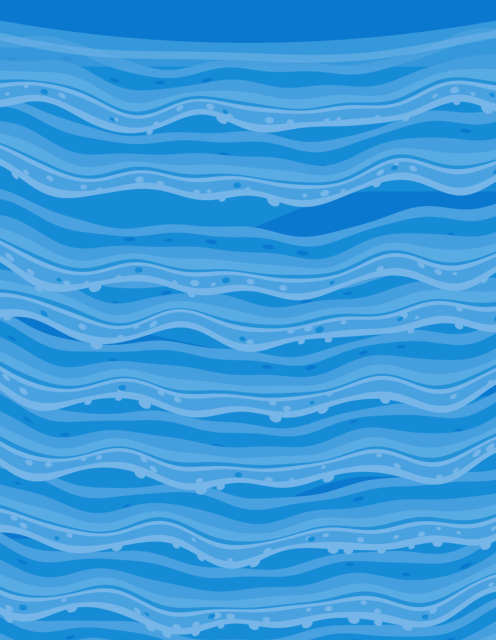
This texture is drawn by a WebGL 1 fragment shader. Its source:

```glsl
precision highp float;
// Flat stylised sea: overlapping sheets of wavy blue bands that end in foam.
// Every band edge is a bow plus layered sines; sheets are painted bottom up,
// then dotted with bubbles and dark flecks from a one-dimensional cell noise.
uniform vec2 u_resolution;

#define PITCH 0.1115
#define FIRST_CREST 0.199
#define BOW 0.034
#define RIPPLE 0.0095
#define SWELL 0.0100
#define SHEET_HEIGHT 0.097
#define DEEP vec3(0.04, 0.47, 0.81)
#define WATER vec3(0.09, 0.55, 0.84)
#define LIGHT vec3(0.27, 0.62, 0.87)
#define PALE vec3(0.35, 0.67, 0.89)
#define FOAM vec3(0.46, 0.71, 0.91)

float hash(vec2 p) {
  return fract(sin(dot(p, vec2(41.3, 289.1))) * 4357.5);
}

// Antialiased step: 1 where d is positive.
float cover(float d) {
  float px = 0.8 / u_resolution.y;
  return smoothstep(-px, px, d);
}

// Squared distance from the middle column, 1 at both sides.
float sideways(float x) {
  float s = 2.0 * x * u_resolution.y / u_resolution.x - 1.0;
  return s * s;
}

float crest(float k) {
  return FIRST_CREST + PITCH * k + 0.036 * exp(-4.0 * (k - 2.0) * (k - 2.0));
}

// Depth of the band edge lying h above the foam line of sheet k.
float edge(float x, float k, float h) {
  float b = sideways(x);
  float rise = h / SHEET_HEIGHT;
  float phase = 3.4 * (1.0 - step(0.5, mod(k, 3.0))) + 0.25 * k - 1.4;
  float ripple = RIPPLE * (1.0 - 0.75 * rise) * sin(30.0 * x + phase - 0.8 * rise);
  float swell = SWELL * sin(20.0 * x + phase * 1.6 + 0.9 - 1.3 * rise);
  float detail = 0.0022 * sin(47.0 * x + phase + 60.0 * h);
  return crest(k) - h * (1.0 + 0.18 * b) - BOW * b + ripple + swell + detail;
}

// One jittered oval per cell along x; share is the chance that it exists.
float spots(vec2 q, float cell, vec2 radius, float jitter, float share, float seed) {
  float id = floor(q.x / cell);
  vec2 key = vec2(id, seed);
  vec2 center = vec2((id + 0.25 + 0.5 * hash(key)) * cell,
                     jitter * (hash(key + 3.7) - 0.5));
  vec2 r = radius * (0.55 + 0.6 * hash(key + 8.1));
  float d = length((q - center) / r);
  return cover((1.0 - d) * r.y) * step(hash(key + 5.3), share);
}

// Water behind the sheets, with deep patches on alternating sides.
vec3 backdrop(float x, float t) {
  vec3 c = WATER;
  for (int i = 0; i < 3; i++) {
    float k = 1.0 + 2.0 * float(i);
    float side = mod(float(i), 2.0);
    float slope = mix(1.0 - smoothstep(0.28, 0.58, x), smoothstep(0.0, 0.6, x), side);
    float top = crest(k) - 0.012 - 0.028 * side + 0.085 * slope;
    c = mix(c, DEEP, cover(t - top) * cover(crest(k) + 0.085 - t));
  }
  return c;
}

vec3 paintSheet(vec3 behind, float x, float t, float k) {
  float foot = edge(x, k, 0.0);
  vec3 veil = mix(LIGHT, PALE, 0.25);
  vec3 c = veil;
  c = mix(c, WATER, cover(t - edge(x, k, 0.083)));
  vec2 fleck = vec2(x, t - edge(x, k, 0.070));
  c = mix(c, DEEP, spots(fleck, 0.075, vec2(0.009, 0.0034), 0.016, 0.5, k));
  c = mix(c, LIGHT, cover(t - edge(x, k, 0.063)));
  c = mix(c, PALE, cover(t - edge(x, k, 0.047)));
  float lineTop = edge(x, k, 0.0345) + 0.0018 * sin(17.0 * x + k);
  c = mix(c, mix(WATER, LIGHT, 0.3), cover(t - lineTop));
  c = mix(c, FOAM, cover(t - edge(x, k, 0.030)));
  c = mix(c, veil, cover(t - edge(x, k, 0.0245)));
  vec2 froth = vec2(x, t - edge(x, k, 0.0165));
  c = mix(c, FOAM, spots(froth, 0.029, vec2(0.006, 0.0045), 0.014, 0.5, k + 20.0));
  c = mix(c, WATER, spots(froth, 0.14, vec2(0.006, 0.0045), 0.006, 0.45, k + 40.0));
  c = mix(c, FOAM, cover(t - edge(x, k, 0.0095)));
  c = mix(behind, c, cover(t - edge(x, k, SHEET_HEIGHT)) * cover(foot - t));
  vec2 drip = vec2(x, t - foot - 0.001);
  return mix(c, FOAM, spots(drip, 0.041, vec2(0.0085, 0.007), 0.003, 0.38, k + 60.0));
}

void main() {
  float x = gl_FragCoord.x / u_resolution.y;
  float t = 1.0 - gl_FragCoord.y / u_resolution.y;
  vec3 color = backdrop(x, t);
  for (int i = 0; i < 9; i++) color = paintSheet(color, x, t, 8.0 - float(i));

  // Hazy strip under the curved horizon, with the deep band above it.
  float horizon = 0.067 - 0.035 * sideways(x);
  float haze = cover(0.104 - t);
  color = mix(color, LIGHT, 0.65 * haze);
  float glint = horizon + 0.019 + 0.004 * sin(14.0 * x);
  color = mix(color, FOAM, 0.55 * haze * cover(t - glint) * cover(glint + 0.012 - t));
  color = mix(color, DEEP, cover(horizon - t));
  gl_FragColor = vec4(color, 1.0);
}
```
